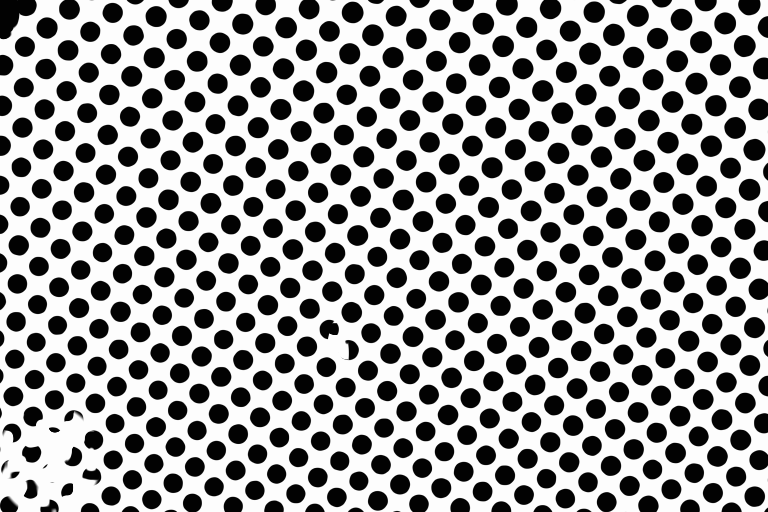
Write a WebGL 2 fragment shader that draws this pattern.

```glsl
#version 300 es
precision highp float;
// Halftone screen: black dots on a centred lattice, gently bent as on curved stock.
// A polynomial warp maps the canvas to lattice steps; the nearest dot is then
// measured in canvas units. Noise adds chips, a corner blot and uneven edges.

uniform vec2 u_resolution;
out vec4 fragColor;

// All lengths are in canvas heights.
const vec3 PAPER = vec3(0.992);
const vec3 INK = vec3(0.006);
const float ROW_SLOPE = 0.0855;             // fall of each row towards the right
const float DOT_RADIUS = 0.0198;
const vec2 RADIUS_DRIFT = vec2(0.0009, -0.0017);
const float RADIUS_JITTER = 0.0005;
const float EDGE_ROUGHNESS = 0.0009;
const float EDGE_SOFTNESS = 0.0011;
const float CHIP_SCALE = 42.0;
const float CHIP_LEVEL = 0.47;
const vec2 CORNER_WEAR = vec2(-0.655, 0.400);
const vec2 CORNER_WEAR_SIZE = vec2(0.105, 0.115);
const vec2 SCRATCH = vec2(-0.090, 0.190);
const vec2 SCRATCH_SIZE = vec2(0.022, 0.070);
const vec2 BLOT = vec2(-0.745, -0.480);
const vec2 BLOT_SIZE = vec2(0.032, 0.054);

float hash(vec2 p) {
    vec3 q = fract(vec3(p.xyx) * 0.1031);
    q += dot(q, q.yzx + 33.33);
    return fract((q.x + q.y) * q.z);
}

float noise(vec2 p) {
    vec2 i = floor(p);
    vec2 f = fract(p);
    f = f * f * (3.0 - 2.0 * f);
    return mix(mix(hash(i), hash(i + vec2(1, 0)), f.x),
               mix(hash(i + vec2(0, 1)), hash(i + vec2(1, 1)), f.x), f.y);
}

// Canvas position (centred, y down) to lattice steps along rows and columns.
vec2 latticeWarp(vec2 p) {
    float s = p.y - ROW_SLOPE * p.x;
    float across = 8.156 + s * (0.978 + 0.106 * s)
                 + p.x * (12.11 + 0.73 * s)
                 - p.x * p.x * (0.066 + 0.105 * s);
    float down = 4.967 + s * (13.155 + 0.995 * s);
    return vec2(across, down);
}

// Signed distance to the nearest dot of one sublattice.
float dotDistance(vec2 steps, float shift, mat2 toCanvas, float radius) {
    vec2 id = floor(steps - shift + 0.5) + shift;
    float jitter = (hash(id * 2.0 + 71.0) - 0.5) * 2.0 * RADIUS_JITTER;
    return length(toCanvas * (steps - id)) - radius - jitter;
}

// 1 at the centre of an elliptical zone, 0 on its rim.
float zone(vec2 p, vec2 centre, vec2 size) {
    return 1.0 - length((p - centre) / size);
}

void main() {
    vec2 p = (gl_FragCoord.xy - 0.5 * u_resolution) / u_resolution.y;
    p.y = -p.y;
    float pixel = 1.0 / u_resolution.y;
    float soft = max(EDGE_SOFTNESS, 0.7 * pixel);

    // Dots: two interleaved sublattices, half a step apart
    vec2 steps = latticeWarp(p);
    mat2 toCanvas = inverse(mat2(dFdx(steps), dFdy(steps))) * pixel;
    float radius = DOT_RADIUS + dot(RADIUS_DRIFT, p);
    radius += (noise(p * 110.0 + 200.0) - 0.5) * EDGE_ROUGHNESS;
    float d = min(dotDistance(steps, 0.0, toCanvas, radius),
                  dotDistance(steps, 0.5, toCanvas, radius));
    float ink = 1.0 - smoothstep(-soft, soft, d);

    // Chips: ink lost inside the worn corner and along the short scratch
    float worn = max(zone(p, CORNER_WEAR, CORNER_WEAR_SIZE),
                     zone(p, SCRATCH, SCRATCH_SIZE));
    float chip = min(worn, noise(p * CHIP_SCALE + 100.0) - CHIP_LEVEL);
    ink *= 1.0 - smoothstep(0.0, 0.08, chip);

    // Blot: ink pooled in the upper left corner
    float blot = zone(p, BLOT, BLOT_SIZE) + 0.3 * (noise(p * 70.0 + 50.0) - 0.5);
    ink = max(ink, smoothstep(-0.04, 0.04, blot));

    fragColor = vec4(mix(PAPER, INK, ink), 1.0);
}
```
